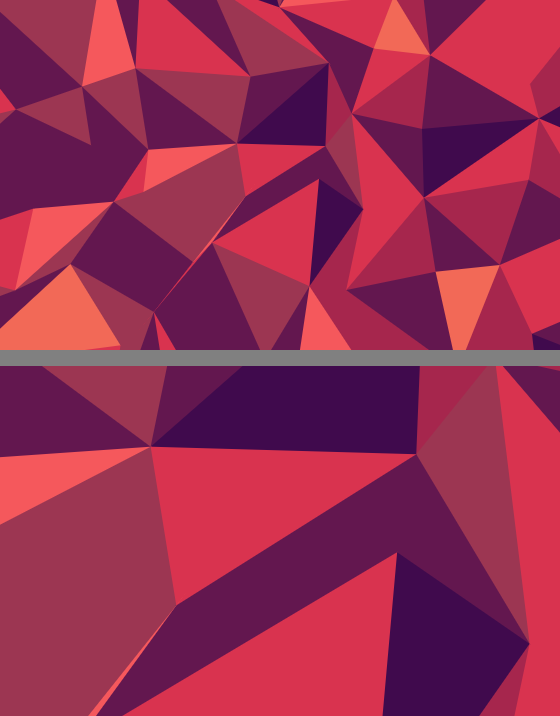
Top: the whole. Bottom: its middle third, enlarged.
Reproduce this background procedurally as a Shadertoy shader.

```glsl
// Flat low-poly mosaic of irregular triangles, plum on the left warming to crimson on the right.

// Palette
const vec3 INDIGO  = vec3(0.25, 0.04, 0.30);
const vec3 PLUM    = vec3(0.39, 0.09, 0.31);
const vec3 ROSE    = vec3(0.61, 0.21, 0.32);
const vec3 MAGENTA = vec3(0.65, 0.15, 0.30);
const vec3 CRIMSON = vec3(0.85, 0.20, 0.31);
const vec3 CORAL   = vec3(0.96, 0.345, 0.36);
const vec3 ORANGE  = vec3(0.95, 0.41, 0.34);

// Area shares, dark to light; coral and orange take the rest
const float INDIGO_SHARE  = 0.08;
const float PLUM_SHARE    = 0.31;
const float MID_SHARE     = 0.29;
const float CRIMSON_SHARE = 0.20;
const float WARM_TILT     = 0.26;   // share moved from plum to crimson, left to right
const float ORANGE_CHANCE = 0.35;

// Mesh
const float ASPECT  = 1.6;
const vec2  FOCUS   = vec2(0.07, -0.08);  // where the mesh is densest
const vec2  SPACING = vec2(0.17, 0.16);   // cell size at the focus
const vec2  GROWTH  = vec2(0.08, 0.10);   // widening of cells away from it
const float JITTER  = 0.92;               // below 1 keeps every cell a simple quad
const ivec2 CELL_MIN = ivec2(-5, -3);
const ivec2 CELL_MAX = ivec2(4, 3);
const float SEED = 17.0;

vec2 hash22(vec2 p) {
    vec3 q = fract(p.xyx * vec3(0.1031, 0.1030, 0.0973));
    q += dot(q, q.yzx + 33.33);
    return fract((q.xx + q.yz) * q.zy);
}

float cross2(vec2 a, vec2 b) { return a.x * b.y - a.y * b.x; }

// Jittered lattice point, stretched outwards along each axis
vec2 meshVertex(vec2 id) {
    vec2 s = id + JITTER * (hash22(id + SEED) - 0.5);
    return FOCUS + SPACING * (s + GROWTH * s * abs(s));
}

// Signed distance to the line a-b, positive on its left
float edgeDistance(vec2 p, vec2 a, vec2 b) {
    vec2 e = b - a;
    return cross2(e, p - a) / max(length(e), 1e-5);
}

float triangleCoverage(vec2 p, vec2 a, vec2 b, vec2 c, float pixel) {
    float d = min(edgeDistance(p, a, b), min(edgeDistance(p, b, c), edgeDistance(p, c, a)));
    return clamp(d / pixel + 0.5, 0.0, 1.0);
}

// Evenly spread tone per facet, mapped to the palette by share
vec3 facetColor(vec2 id, float side, float centerX) {
    vec2 rnd = hash22(id * 2.0 + side * 7.0 + SEED * 3.0);
    float tone = fract(dot(vec3(id, side), vec3(0.7549, 0.5698, 0.382)) + 0.25 * rnd.x);
    float across = clamp(centerX / ASPECT + 0.5, 0.0, 1.0);
    float plumEnd = INDIGO_SHARE + PLUM_SHARE + WARM_TILT * (0.5 - across);
    float midEnd = plumEnd + MID_SHARE;

    if (tone < INDIGO_SHARE) return INDIGO;
    if (tone < plumEnd) return PLUM;
    if (tone < midEnd) return across + 0.3 * (rnd.y - 0.5) < 0.48 ? ROSE : MAGENTA;
    if (tone < INDIGO_SHARE + PLUM_SHARE + MID_SHARE + CRIMSON_SHARE) return CRIMSON;
    return rnd.y < ORANGE_CHANCE ? ORANGE : CORAL;
}

void mainImage(out vec4 fragColor, in vec2 fragCoord) {
    float scale = max(iResolution.y, iResolution.x / ASPECT);
    vec2 p = (fragCoord - 0.5 * iResolution.xy) / scale;
    float pixel = 1.0 / scale;

    vec4 sum = vec4(PLUM, 1.0) * 1e-4;   // weighted colour and total weight
    for (int j = CELL_MIN.y; j <= CELL_MAX.y; j++) {
        for (int i = CELL_MIN.x; i <= CELL_MAX.x; i++) {
            vec2 id = vec2(i, j);
            vec2 a = meshVertex(id);
            vec2 b = meshVertex(id + vec2(1.0, 0.0));
            vec2 c = meshVertex(id + vec2(1.0, 1.0));
            vec2 d = meshVertex(id + vec2(0.0, 1.0));

            // Split along a random diagonal that lies inside the quad
            float areaAC = min(cross2(b - a, c - a), cross2(c - a, d - a));
            float areaBD = min(cross2(b - a, d - a), cross2(c - b, d - b));
            bool coin = hash22(id + SEED * 5.0).x < 0.5;
            bool splitAC = areaBD <= 0.0 || (areaAC > 0.0 && coin);
            vec2 firstTip = splitAC ? c : d;
            vec2 secondStart = splitAC ? a : b;

            // Blend both facets by their pixel coverage
            float w0 = triangleCoverage(p, a, b, firstTip, pixel);
            float w1 = triangleCoverage(p, secondStart, c, d, pixel);
            if (w0 > 0.0) {
                float x0 = (a.x + b.x + firstTip.x) / 3.0;
                sum += w0 * vec4(facetColor(id, 0.0, x0), 1.0);
            }
            if (w1 > 0.0) {
                float x1 = (secondStart.x + c.x + d.x) / 3.0;
                sum += w1 * vec4(facetColor(id, 1.0, x1), 1.0);
            }
        }
    }
    fragColor = vec4(sum.rgb / sum.a, 1.0);
}
```
